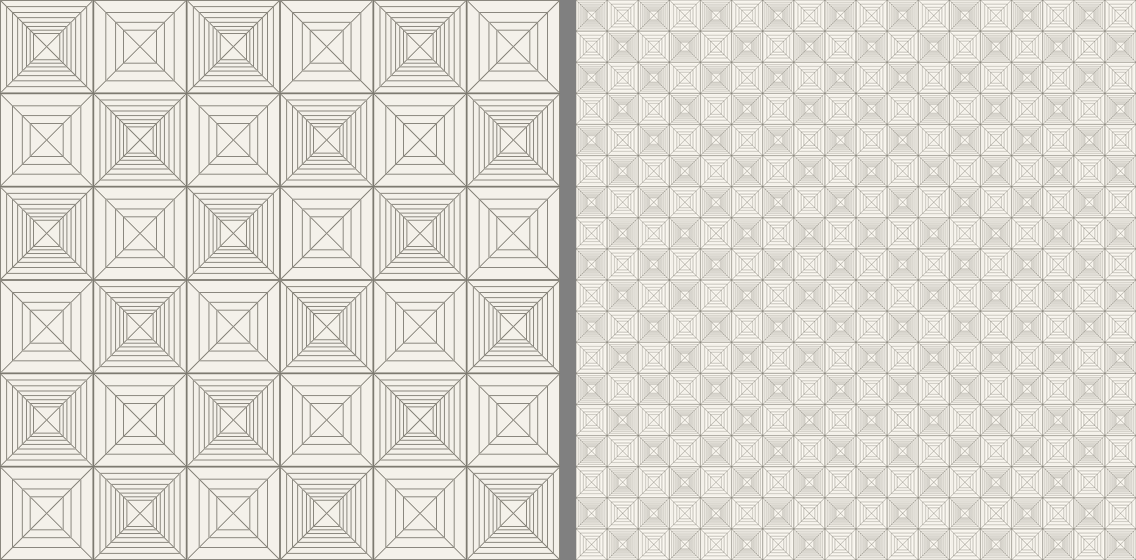
Left, the tile; right, the same tile 3 across and 3 down.
Write a Shadertoy shader that draws this pattern.

```glsl
// Checkerboard of nested-square tiles with crossing diagonals, in fine grey line on cream.

const float CELLS = 6.0;               // tiles across and down
const int RINGS = 7;                   // squares in a dense tile; sparse tiles keep every second one
const float RING_STEPS = 12.0;         // steps from tile edge to vanishing point
const float RECESSION = 0.828;         // how strongly the spacing tightens inwards
const float THIN_WIDTH = 0.019;        // line widths, in half tiles
const float BORDER_WIDTH = 0.038;
const vec3 PAPER = vec3(0.957, 0.945, 0.918);
const vec3 INK = vec3(0.490, 0.478, 0.440);

// Share of a pixel covered by a line whose centre lies at distance d
float lineCoverage(float d, float width, float pixel) {
    float near = max(d - 0.5 * pixel, -0.5 * width);
    float far = min(d + 0.5 * pixel, 0.5 * width);
    return max(far - near, 0.0) / pixel;
}

// Half size of the k-th square, receding in perspective
float ringRadius(float k) {
    return (RING_STEPS - k) / (RING_STEPS + RECESSION * k);
}

void mainImage(out vec4 fragColor, in vec2 fragCoord) {
    vec2 grid = fragCoord / iResolution.xy * CELLS;
    vec2 cell = floor(grid);
    vec2 p = abs(2.0 * fract(grid) - 1.0);
    float pixel = 2.0 * CELLS / min(iResolution.x, iResolution.y);
    float radius = max(p.x, p.y);

    // Tile border and diagonals
    float ink = lineCoverage(1.0 - radius, BORDER_WIDTH, pixel);
    ink = max(ink, lineCoverage(abs(p.x - p.y) * inversesqrt(2.0), THIN_WIDTH, pixel));

    // Nested squares, dense and sparse tiles alternating
    bool dense = mod(cell.x + cell.y, 2.0) > 0.5;
    int stride = dense ? 1 : 2;
    for (int k = stride; k <= RINGS; k += stride) {
        float d = abs(radius - ringRadius(float(k)));
        ink = max(ink, lineCoverage(d, THIN_WIDTH, pixel));
    }

    fragColor = vec4(mix(PAPER, INK, min(ink, 1.0)), 1.0);
}
```
